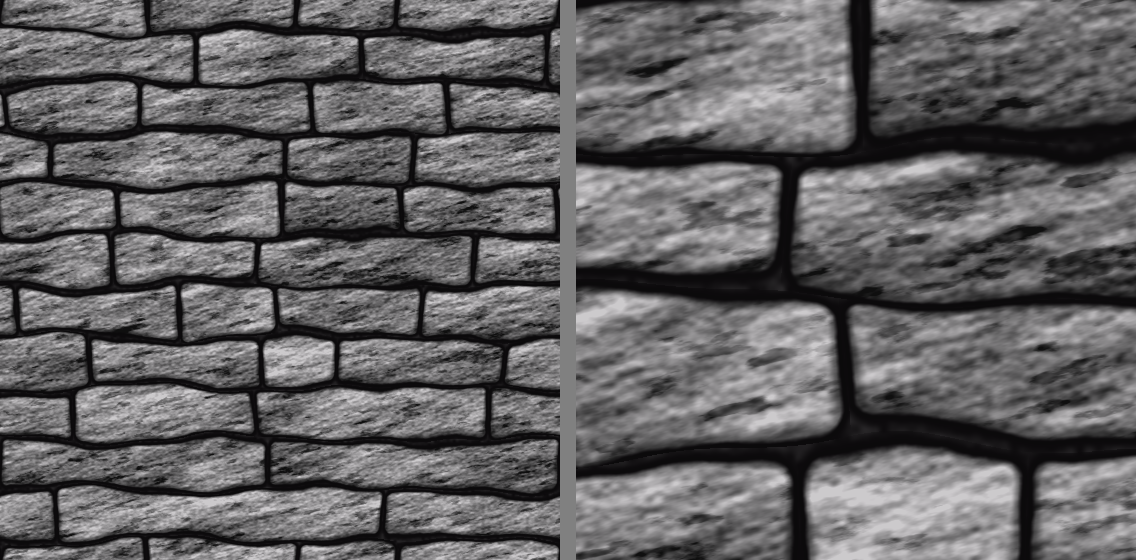
Left: the whole. Right: its middle third, enlarged.
Write a Shadertoy shader that draws this texture.

```glsl
#define ROWS 11.0
#define ROW_SHIFT 0.38
#define JOINT_WIDTH 0.0095
#define JOINT_JITTER 0.55
#define CORNER 0.010
#define RELIEF 1.25
#define GRAIN 0.20
#define STONE_TONE 0.515
#define STONE_TINT vec3(1.0, 0.988, 1.0)
#define MORTAR vec3(0.045, 0.038, 0.045)

const float TAU = 6.2831853;

// Stones in each course and the position of its first joint, bottom to top
const vec2 COURSES[11] = vec2[11](
    vec2(2, 0.10), vec2(2, 0.00), vec2(3, 0.13), vec2(4, 0.16),
    vec2(4, 0.03), vec2(3, 0.20), vec2(4, 0.21), vec2(3, 0.09),
    vec2(4, 0.01), vec2(3, 0.35), vec2(4, 0.00));

float hash(vec2 p) {
    vec3 q = fract(p.xyx * vec3(0.1031, 0.1030, 0.0973));
    q += dot(q, q.yzx + 33.33);
    return fract((q.x + q.y) * q.z);
}

float noise(vec2 p) {
    vec2 i = floor(p), f = fract(p);
    f = f * f * (3.0 - 2.0 * f);
    return mix(mix(hash(i), hash(i + vec2(1, 0)), f.x),
               mix(hash(i + vec2(0, 1)), hash(i + vec2(1, 1)), f.x), f.y);
}

float fbm(vec2 p) {
    float sum = 0.0, amp = 0.5;
    for (int i = 0; i < 5; i++) {
        sum += amp * noise(p);
        p = p * 2.03 + 17.3;
        amp *= 0.5;
    }
    return sum / 0.96875;
}

// Slanted layers of split rock
float strata(vec2 p) {
    return fbm(vec2(20.0 * p.x, 58.0 * p.y - 13.0 * p.x));
}

// Signed distance to the stone around p; also its seed and height 0..1 within it
float stoneDistance(vec2 p, out float seed, out float height) {
    // Uneven courses
    float v = p.y * ROWS - ROW_SHIFT
        + 0.07 * sin(TAU * (2.0 * p.x + 4.0 * p.y))
        + 0.05 * sin(TAU * (3.0 * p.x - 7.0 * p.y) + 1.0)
        + 0.03 * sin(TAU * (7.0 * p.x + 5.0 * p.y));
    float row = mod(floor(v), ROWS);
    v = fract(v);
    vec2 course = COURSES[int(row)];
    float count = course.x;

    // Nearest leaning joints on both sides
    float left = -9.0, right = 9.0, id = 0.0;
    for (float j = -2.0; j < 6.0; j++) {
        float k = mod(j, count);
        float jitter = k < 0.5 ? 0.0 : JOINT_JITTER * (hash(vec2(k, row + 3.0)) - 0.5);
        float lean = 0.018 * (hash(vec2(k + 9.0, row)) - 0.5) * (v - 0.5);
        float x = course.y + (j + jitter) / count + lean;
        if (x <= p.x && x > left) { left = x; id = k; }
        if (x > p.x) right = min(right, x);
    }
    seed = hash(vec2(id * 7.0 + 2.0, row * 3.0 + 5.0));

    // Tilted bed edges make wedge-shaped gaps
    float along = (p.x - left) / (right - left) - 0.5;
    float low = 0.03 + 0.075 * fract(seed * 17.0) + 0.05 * along * (fract(seed * 31.0) - 0.5);
    float high = 0.97 - 0.075 * fract(seed * 43.0) + 0.05 * along * (fract(seed * 59.0) - 0.5);
    height = (v - low) / (high - low);

    vec2 center = vec2(left + right, (low + high) / ROWS) * 0.5;
    vec2 halfSize = vec2(right - left - JOINT_WIDTH, (high - low) / ROWS) * 0.5;
    vec2 q = abs(vec2(p.x, v / ROWS) - center) - halfSize + CORNER;
    float d = length(max(q, 0.0)) + min(max(q.x, q.y), 0.0) - CORNER;
    return d + 0.005 * (fbm(p * 38.0) - 0.5);
}

void mainImage(out vec4 fragColor, in vec2 fragCoord) {
    vec2 p = fragCoord / iResolution.xy;
    float seed, height;
    float d = stoneDistance(p, seed, height);
    vec2 q = p + 7.0 * seed;

    // Rock face lit from above
    float slope = strata(q) - strata(q + vec2(-0.001, 0.003));
    float tone = STONE_TONE + 0.08 * (seed - 0.5) + 0.13 * (height - 0.5);
    tone += RELIEF * slope;
    tone += 0.55 * (fbm(vec2(9.0 * q.x, 24.0 * q.y - 5.0 * q.x)) - 0.5);
    tone += GRAIN * (noise(q * vec2(190.0, 270.0)) - 0.5);

    // Pits and short cracks
    float pits = fbm(vec2(32.0 * q.x, 110.0 * q.y - 20.0 * q.x) + 40.0);
    tone -= 0.22 * smoothstep(0.60, 0.74, pits);

    // Rounded rim, darkest along the underside
    float rim = mix(0.010, 0.005, smoothstep(0.1, 0.8, height));
    tone *= mix(0.50, 1.0, smoothstep(0.0, rim, -d));
    vec3 stone = clamp(tone, 0.06, 0.80) * STONE_TINT;

    // Rough mortar shows in the wider gaps
    vec3 gap = MORTAR + 0.12 * smoothstep(0.003, 0.010, d) * noise(p * 180.0);

    float soft = max(0.0016, 0.75 / iResolution.y);
    fragColor = vec4(mix(stone, gap, smoothstep(-soft, soft, d)), 1.0);
}
```
